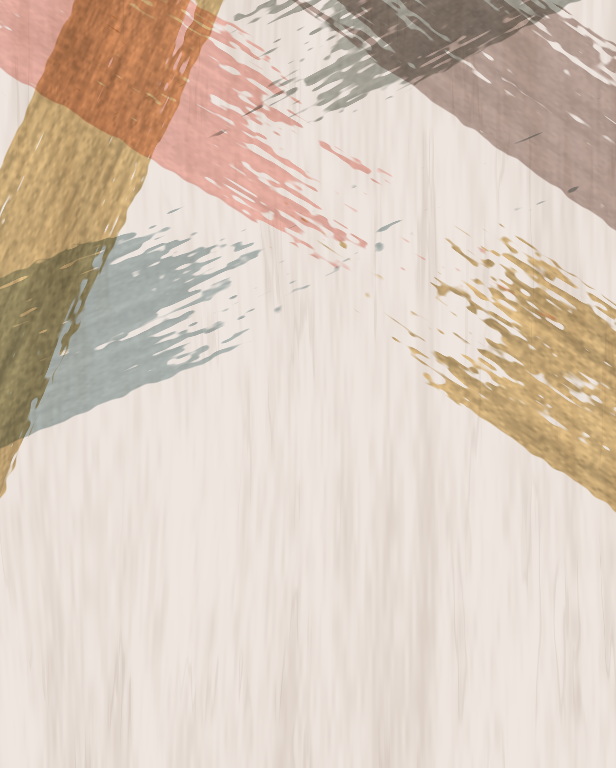
A WebGL 1 fragment shader for this background:

```glsl
precision highp float;

uniform vec2 u_resolution;

// Wood colours
const vec3 WOOD_LIGHT = vec3(0.934, 0.900, 0.874);
const vec3 WOOD_DARK = vec3(0.868, 0.820, 0.780);
const vec3 WOOD_VEIN = vec3(0.962, 0.952, 0.942);

// Translucent paints, multiplied over what lies below
const vec3 PINK = vec3(0.95, 0.755, 0.72);
const vec3 GOLD = vec3(0.835, 0.735, 0.54);
const vec3 BLUE = vec3(0.71, 0.765, 0.77);
const vec3 SAGE = vec3(0.70, 0.715, 0.69);
const vec3 MAUVE = vec3(0.755, 0.685, 0.66);

// Bristle cells per unit, along and across a stroke
const vec2 BRISTLE = vec2(13.0, 165.0);
const vec2 FLECK = vec2(65.0, 240.0);
const vec2 CLUMP = vec2(6.0, 45.0);
const float EDGE_JITTER = 0.006;
const float SIDE_DRYNESS = 0.19;
const float FRAY_DRYNESS = 0.60;

float hash(vec2 p) {
  vec3 q = fract(vec3(p.xyx) * 0.1031);
  q += dot(q, q.yzx + 33.33);
  return fract((q.x + q.y) * q.z);
}

float noise(vec2 p) {
  vec2 i = floor(p);
  vec2 f = fract(p);
  f = f * f * (3.0 - 2.0 * f);
  float low = mix(hash(i), hash(i + vec2(1.0, 0.0)), f.x);
  float high = mix(hash(i + vec2(0.0, 1.0)), hash(i + vec2(1.0, 1.0)), f.x);
  return mix(low, high, f.y);
}

float fbm(vec2 p) {
  float sum = 0.0;
  float weight = 0.5;
  for (int i = 0; i < 4; i++) {
    sum += weight * noise(p);
    p = p * 2.03 + 17.7;
    weight *= 0.5;
  }
  return sum / 0.9375;
}

// Pale boards with wavering vertical grain
vec3 wood(vec2 p) {
  float x = p.x + 0.03 * (noise(p * vec2(4.0, 2.2)) - 0.5);
  float broad = fbm(vec2(x * 13.0, p.y * 1.2) + 5.0);
  float grain = fbm(vec2(x * 48.0, p.y * 3.2) + 40.0);
  float fine = noise(vec2(x * 210.0, p.y * 22.0) + 90.0);
  float tone = 0.42 * broad + 0.40 * grain + 0.18 * fine;
  vec3 color = mix(WOOD_DARK, WOOD_LIGHT, smoothstep(0.22, 0.66, tone));
  float vein = 1.0 - smoothstep(0.0, 0.05, abs(grain - 0.42));
  vein *= smoothstep(0.4, 0.75, noise(vec2(x * 30.0, p.y * 9.0) + 71.0));
  return color * mix(vec3(1.0), WOOD_VEIN, vein);
}

// shape: half width, skew of the frayed end, fray length, dryness
// side: which long side is dry; grit: strength of the grain in the paint
vec3 brush(vec3 below, vec2 p, vec2 start, vec2 end, vec4 shape, float side,
           vec3 tint, float grit) {
  vec2 axis = end - start;
  float len = length(axis);
  vec2 dir = axis / len;
  vec2 q = p - start;
  vec2 uv = vec2(dot(q, dir), dot(q, vec2(-dir.y, dir.x)));
  vec2 seed = 50.0 + start * 37.0;

  // Dry bristles thin out towards the end and one side
  float bristle = noise(uv * BRISTLE + seed);
  float fleck = noise(uv * FLECK + seed);
  float clump = noise(uv * CLUMP + seed);
  float load = 0.40 * bristle + 0.36 * fleck + 0.24 * clump;
  float fray = (uv.x - shape.y * uv.y - len) / shape.z;
  float limit = shape.w + FRAY_DRYNESS * smoothstep(-1.0, 0.6, fray);
  limit += SIDE_DRYNESS * smoothstep(0.4, 1.0, side * uv.y / shape.x);
  float cover = smoothstep(limit - 0.05, limit + 0.05, load);

  // Slightly uneven long sides
  float jitter = EDGE_JITTER * (noise(uv * vec2(60.0, 8.0) + seed) - 0.5);
  float pixel = 1.0 / u_resolution.y;
  cover *= smoothstep(-pixel, pixel, shape.x + jitter - abs(uv.y));

  // Streaks and sparkle in the pigment
  float streak = noise(uv * vec2(7.0, 130.0) + seed + 20.0) - 0.5;
  float sparkle = noise(uv * vec2(150.0, 320.0) + seed) - 0.5;
  vec3 pigment = tint * (1.0 + grit * (0.8 * streak + 0.6 * sparkle));
  return below * mix(vec3(1.0), pigment, cover);
}

void main() {
  vec2 p = gl_FragCoord.xy / u_resolution.y;
  vec3 color = wood(p);

  // Left strokes
  color = brush(color, p, vec2(-0.104, 1.092), vec2(0.408, 0.785),
    vec4(0.102, -0.60, 0.26, 0.22), 1.0, PINK, 0.10);
  color = brush(color, p, vec2(-0.078, 0.495), vec2(0.284, 0.647),
    vec4(0.102, 0.0, 0.20, 0.20), 1.0, BLUE, 0.10);
  color = brush(color, p, vec2(0.234, 1.087), vec2(-0.130, 0.276),
    vec4(0.088, 0.0, 0.02, 0.22), 1.0, GOLD, 0.30);

  // Right strokes
  color = brush(color, p, vec2(0.911, 0.744), vec2(0.440, 1.075),
    vec4(0.098, 0.0, 0.22, 0.25), -1.0, MAUVE, 0.11);
  color = brush(color, p, vec2(0.833, 1.148), vec2(0.350, 0.897),
    vec4(0.095, 0.50, 0.30, 0.23), 1.0, SAGE, 0.14);
  color = brush(color, p, vec2(0.911, 0.396), vec2(0.556, 0.637),
    vec4(0.111, 0.0, 0.25, 0.23), -1.0, GOLD, 0.32);

  gl_FragColor = vec4(clamp(color, 0.0, 1.0), 1.0);
}
```
